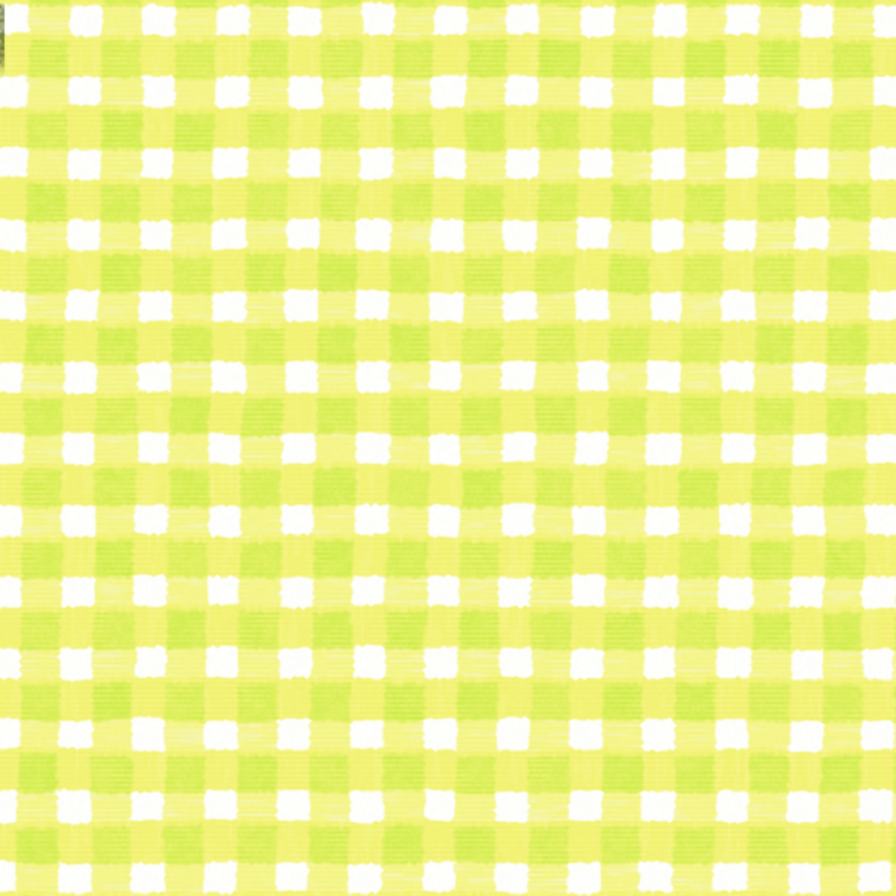
Give the GLSL for this pattern, as a WebGL 2 fragment shader.

```glsl
#version 300 es
precision highp float;
// Woven gingham: lime crossings, yellow stripes and white gaps with frayed thread edges.

uniform vec2 u_resolution;
out vec4 fragColor;

// Layout, in canvas units
const vec2 PITCH = vec2(0.0814, 0.0797);
const vec2 FIRST_GAP = vec2(0.0816, 0.0208);
const float LEAN = 0.015;

// Shapes, in units of one repeat
const vec2 GAP_HALF = vec2(0.225, 0.212);
const float GAP_ROUND = 0.06;
const vec2 GREEN_HALF = vec2(0.27, 0.26);
const float GREEN_DROP = 0.05;
const float BAND_HALF = 0.29;
const float EDGE_SOFT = 0.03;
const float WOBBLE = 0.06;
const float FRAY = 0.045;

// Cloth texture
const float THREADS = 180.0;
const float THREAD_DEPTH = 0.035;
const float TAU = 6.2832;

const vec3 WHITE = vec3(0.995, 0.995, 0.985);
const vec3 PALE_YELLOW = vec3(0.96, 0.96, 0.68);
const vec3 WARP_YELLOW = vec3(0.96, 0.96, 0.54);
const vec3 WEFT_YELLOW = vec3(0.95, 0.95, 0.46);
const vec3 LIME = vec3(0.88, 0.94, 0.38);
const vec3 DEEP_LIME = vec3(0.80, 0.93, 0.30);
const vec3 SLIVER = vec3(0.42, 0.47, 0.22);

float hash(vec2 p) {
    return fract(sin(dot(p, vec2(12.9898, 78.233))) * 43758.5453);
}

float noise(vec2 p) {
    vec2 i = floor(p);
    vec2 f = fract(p);
    f = f * f * (3.0 - 2.0 * f);
    return mix(mix(hash(i), hash(i + vec2(1.0, 0.0)), f.x),
               mix(hash(i + vec2(0.0, 1.0)), hash(i + 1.0), f.x), f.y);
}

// Signed distance to a rounded box
float roundedBox(vec2 p, vec2 halfSize, float radius) {
    vec2 q = abs(p) - halfSize + radius;
    return length(max(q, 0.0)) + min(max(q.x, q.y), 0.0) - radius;
}

float coverage(float dist, float soft) {
    return 1.0 - smoothstep(-soft, soft, dist);
}

void main() {
    vec2 uv = gl_FragCoord.xy / u_resolution;
    vec2 pixel = 1.0 / (u_resolution * PITCH);
    float soft = max(EDGE_SOFT, 0.75 * max(pixel.x, pixel.y));

    // Streaks that run along the two thread directions
    float weftStreak = noise(uv * vec2(32.0, 210.0));
    float warpStreak = noise(uv * vec2(210.0, 28.0) + 37.0);

    // Slightly leaning grid with hand-woven wobble and frayed edges
    vec2 cell = (uv - FIRST_GAP - vec2(LEAN * uv.y, 0.0)) / PITCH;
    cell += WOBBLE * (vec2(noise(cell * 1.3), noise(cell * 1.3 + 19.0)) - 0.5);
    cell += FRAY * (vec2(weftStreak, warpStreak) - 0.5);
    vec2 fromGap = fract(cell + 0.5) - 0.5;
    vec2 fromCrossing = fract(cell) - 0.5;
    vec2 crossingId = floor(cell);
    vec2 gapId = floor(cell + 0.5);

    // Vertical stripe, lightened by loose threads
    float loose = smoothstep(0.55, 0.95, weftStreak) * 0.8;
    vec3 color = mix(WARP_YELLOW, PALE_YELLOW, loose);

    // Horizontal stripe
    float band = coverage(abs(fromCrossing.y) - BAND_HALF, soft);
    vec3 weft = mix(WEFT_YELLOW, WARP_YELLOW, 0.5 * smoothstep(0.5, 0.9, warpStreak));
    color = mix(color, weft, band);

    // Lime crossing, a different depth in each repeat
    vec2 greenPos = fromCrossing + vec2(0.0, GREEN_DROP);
    float green = coverage(roundedBox(greenPos, GREEN_HALF, 0.03), soft * 1.3);
    float depth = 0.45 * hash(crossingId) + 0.5 * (noise(uv * 90.0) - 0.4);
    color = mix(color, mix(LIME, DEEP_LIME, clamp(depth, 0.0, 1.0)), green * 0.95);

    // Woven ribs, strongest on the crossings
    float rib = sin(uv.y * THREADS * TAU) * noise(uv * 45.0 + 7.0);
    float grain = noise(uv * vec2(300.0, 260.0)) - 0.5;
    float ribStrength = mix(0.5, 1.0, green);
    color += vec3(0.8, 0.3, 1.3) * THREAD_DEPTH * ribStrength * (rib + grain);

    // White gap with a small change of size between repeats
    vec2 gapHalf = GAP_HALF + 0.02 * (vec2(hash(gapId + 3.0), hash(gapId + 8.0)) - 0.5);
    float gap = coverage(roundedBox(fromGap, gapHalf, GAP_ROUND), soft);
    color = mix(color, WHITE + 0.01 * grain, gap);

    // Worn dark sliver at the upper left edge
    float sliver = coverage(uv.x - 0.005, 0.0015) * smoothstep(0.91, 0.94, uv.y);
    sliver *= 1.0 - smoothstep(0.992, 0.998, uv.y);
    color = mix(color, SLIVER, sliver * (0.5 + 0.5 * noise(uv * 260.0)));

    fragColor = vec4(clamp(color, 0.0, 1.0), 1.0);
}
```
